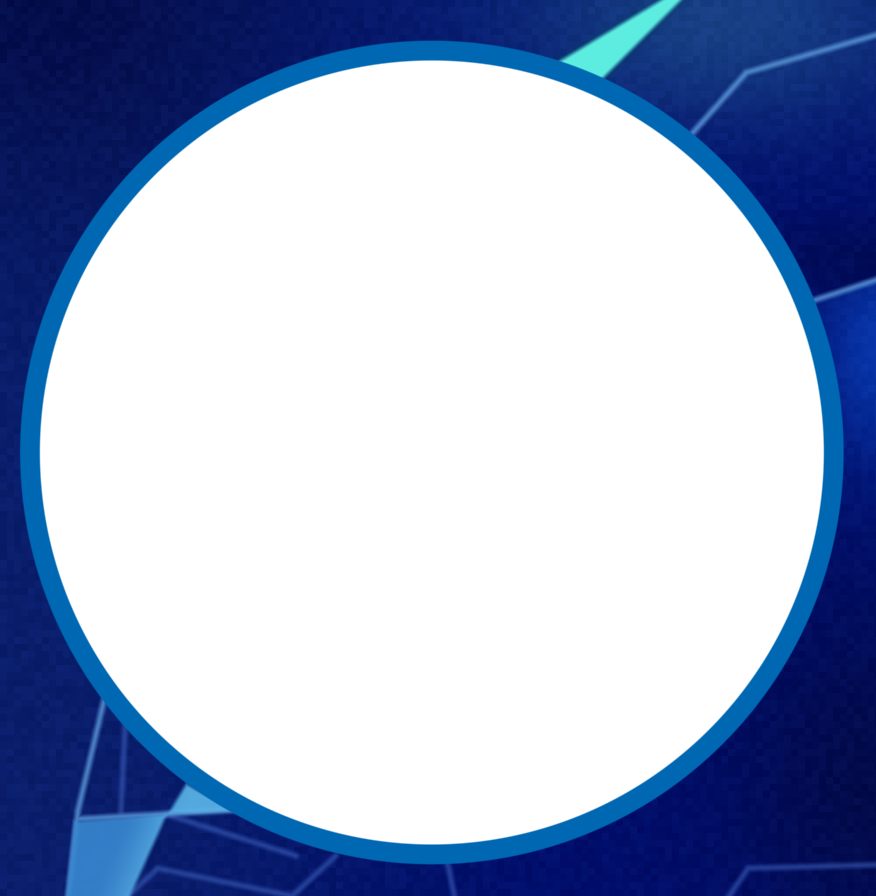
This background is drawn by a Shadertoy shader. Its source:

```glsl
// Draws a white disc with a blue rim over a navy field of glows, thin lines and shards.

// Lengths are in canvas heights
const vec2  DISC_CENTER  = vec2(0.482, 0.495);
const float RIM_RADIUS   = 0.4596;
const float DISC_RADIUS  = 0.4375;
const float LINE_WIDTH   = 0.0030;
const float LINE_SOFT    = 0.0035;
const float SHARD_SOFT   = 0.0035;
const float GRAIN_CELLS  = 128.0;
const float GRAIN_AMOUNT = 0.035;

const vec3 DISC_WHITE  = vec3(1.0);
const vec3 RIM_BLUE    = vec3(0.0, 0.404, 0.70);
const vec3 NAVY_LEFT   = vec3(0.035, 0.115, 0.42);
const vec3 NAVY_RIGHT  = vec3(0.0, 0.055, 0.42);
const vec3 NAVY_DARK   = vec3(0.012, 0.04, 0.27);
const vec3 STEEL_GLOW  = vec3(0.10, 0.27, 0.53);
const vec3 ROYAL_GLOW  = vec3(0.03, 0.22, 0.68);
const vec3 LINE_BLUE   = vec3(0.36, 0.60, 0.86);
const vec3 FAINT_BLUE  = vec3(0.22, 0.36, 0.72);
const vec3 SHARD_BLUE  = vec3(0.22, 0.53, 0.82);
const vec3 SHARD_LIGHT = vec3(0.36, 0.72, 0.92);
const vec3 SHARD_TEAL  = vec3(0.36, 0.93, 0.88);
const vec3 TEAL_SHADE  = vec3(0.02, 0.24, 0.42);

// Line segments as (start, end)
const int BRIGHT_COUNT = 6;
const vec4 BRIGHT_LINES[BRIGHT_COUNT] = vec4[](
    vec4(0.768, 0.846, 0.833, 0.919), vec4(0.833, 0.919, 0.985, 0.963),
    vec4(0.900, 0.662, 0.985, 0.690), vec4(0.117, 0.222, 0.087, 0.095),
    vec4(0.087, 0.095, 0.075, -0.01), vec4(0.086, 0.086, 0.260, 0.096));
const int FAINT_COUNT = 8;
const vec4 FAINT_LINES[FAINT_COUNT] = vec4[](
    vec4(0.807, -0.01, 0.835, 0.031), vec4(0.835, 0.031, 0.985, 0.035),
    vec4(0.140, 0.195, 0.135, 0.095), vec4(0.176, 0.031, 0.326, 0.0),
    vec4(0.326, 0.0, 0.375, 0.045),   vec4(0.499, 0.040, 0.509, -0.01),
    vec4(0.186, 0.091, 0.330, 0.045), vec4(0.143, 0.0, 0.176, 0.031));

float hash(vec2 cell) {
    vec3 q = fract(cell.xyx * 0.1031);
    q += dot(q, q.yzx + 33.33);
    return fract((q.x + q.y) * q.z);
}

float glow(vec2 p, vec2 center, vec2 size) {
    vec2 d = (p - center) / size;
    return exp(-dot(d, d));
}

float segmentDistance(vec2 p, vec4 s) {
    vec2 a = p - s.xy, b = s.zw - s.xy;
    return length(a - b * clamp(dot(a, b) / dot(b, b), 0.0, 1.0));
}

// Signed distance to the line a-b, positive on its left
float sideDistance(vec2 p, vec2 a, vec2 b) {
    vec2 e = normalize(b - a);
    return dot(p - a, vec2(-e.y, e.x));
}

// Convex quad with clockwise corners
float quadDistance(vec2 p, vec2 a, vec2 b, vec2 c, vec2 d) {
    return max(max(sideDistance(p, a, b), sideDistance(p, b, c)),
               max(sideDistance(p, c, d), sideDistance(p, d, a)));
}

float cover(float dist, float soft) {
    return 1.0 - smoothstep(-soft, soft, dist);
}

vec3 backdrop(vec2 p) {
    vec3 color = mix(NAVY_LEFT, NAVY_RIGHT, smoothstep(0.1, 0.65, p.x));
    color = mix(color, NAVY_DARK, 0.85 * glow(p, vec2(0.04, 1.02), vec2(0.28, 0.25)));
    color = mix(color, NAVY_DARK, 0.85 * glow(p, vec2(0.98, 0.12), vec2(0.16, 0.22)));
    color = mix(color, STEEL_GLOW, 0.9 * glow(p, vec2(0.80, 0.98), vec2(0.26, 0.13)));
    color = mix(color, NAVY_DARK, 0.5 * glow(p, vec2(0.96, 0.71), vec2(0.12, 0.05)));
    // Royal glow that stops at the slanted line on the right
    float below = cover(sideDistance(p, BRIGHT_LINES[2].xy, BRIGHT_LINES[2].zw), 0.004);
    color = mix(color, ROYAL_GLOW, below * glow(p, vec2(1.0, 0.61), vec2(0.09, 0.13)));
    float grain = hash(floor(p * GRAIN_CELLS)) - 0.5;
    return color + grain * GRAIN_AMOUNT * vec3(0.6, 0.8, 1.3);
}

void mainImage(out vec4 fragColor, in vec2 fragCoord) {
    vec2 p = fragCoord / iResolution.y;
    float pixel = 1.0 / iResolution.y;
    vec3 color = backdrop(p);

    // Thin lines
    float faint = 1.0, bright = 1.0;
    for (int i = 0; i < FAINT_COUNT; i++) faint = min(faint, segmentDistance(p, FAINT_LINES[i]));
    for (int i = 0; i < BRIGHT_COUNT; i++) bright = min(bright, segmentDistance(p, BRIGHT_LINES[i]));
    color = mix(color, FAINT_BLUE, 0.6 * cover(faint - LINE_WIDTH, LINE_SOFT));
    color = mix(color, LINE_BLUE, 0.8 * cover(bright - LINE_WIDTH, LINE_SOFT));

    // Shards
    float lower = quadDistance(p, vec2(0.083, 0.083), vec2(0.186, 0.091), vec2(0.143, -0.005), vec2(0.074, -0.005));
    float small = quadDistance(p, vec2(0.188, 0.092), vec2(0.208, 0.125), vec2(0.262, 0.095), vec2(0.220, 0.0928));
    float teal = quadDistance(p, vec2(0.622, 0.930), vec2(0.745, 1.004), vec2(0.768, 1.008), vec2(0.668, 0.908));
    vec3 shardColor = mix(SHARD_BLUE, SHARD_LIGHT, smoothstep(0.10, 0.17, p.x - 0.4 * p.y));
    color = mix(color, shardColor, 0.9 * cover(min(lower, small), SHARD_SOFT));
    color = mix(color, TEAL_SHADE, 0.6 * cover(teal - 0.004, 0.008));
    color = mix(color, SHARD_TEAL, cover(teal, SHARD_SOFT));

    // Disc and rim
    float radius = length(p - DISC_CENTER);
    color = mix(color, RIM_BLUE, cover(radius - RIM_RADIUS, pixel));
    color = mix(color, DISC_WHITE, cover(radius - DISC_RADIUS, pixel));
    fragColor = vec4(color, 1.0);
}
```
